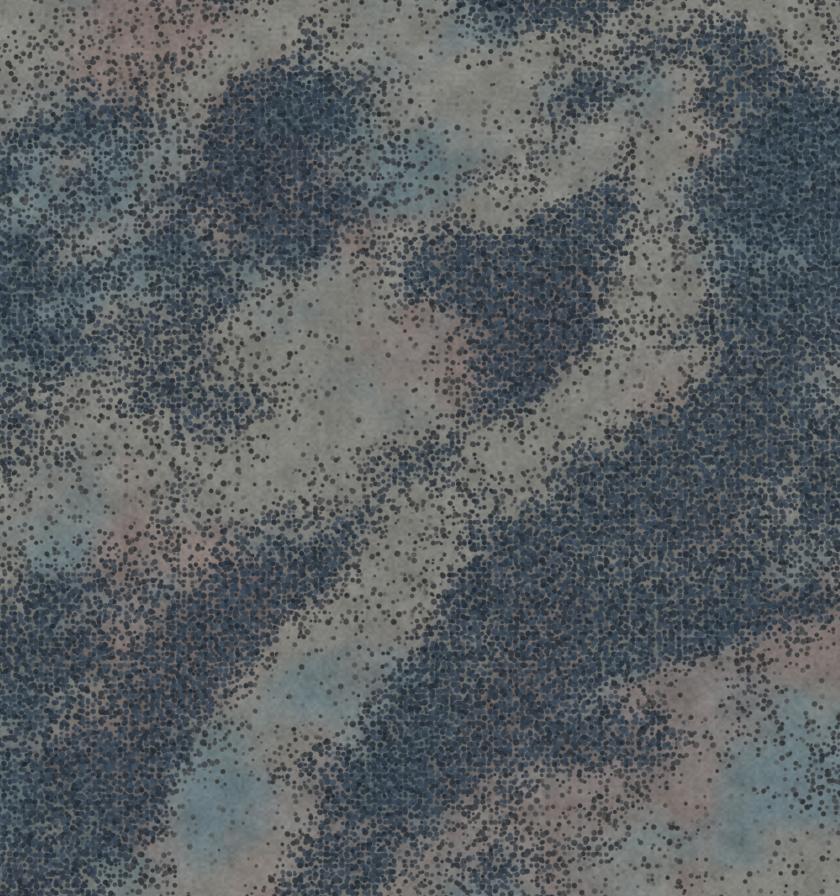
Give the GLSL for this texture, as a WebGL 2 fragment shader.

```glsl
#version 300 es
precision highp float;
// Aerial view of dry scrubland: dark bushes in drifting thickets over grey, teal and rosy soil.

#define PATCH_SCALE 5.2     // thickets per canvas height
#define DRIFT_ANGLE 0.48    // direction the thickets stretch in
#define DRIFT_STRETCH 1.6
#define BUSH_CELLS 138.0    // bush grid cells per canvas height
#define BUSH_SOFTNESS 0.17
#define THICKET_LOW 0.27
#define THICKET_HIGH 0.73
#define GRAIN 0.055

uniform vec2 u_resolution;
out vec4 fragColor;

float hash(vec2 p) {
    return fract(sin(dot(p, vec2(127.1, 311.7))) * 43758.5453);
}

float noise(vec2 p) {
    vec2 i = floor(p), f = fract(p);
    f = f * f * (3.0 - 2.0 * f);
    return mix(mix(hash(i), hash(i + vec2(1, 0)), f.x),
               mix(hash(i + vec2(0, 1)), hash(i + vec2(1, 1)), f.x), f.y);
}

float fbm(vec2 p) {
    float sum = 0.0, amp = 0.53;
    for (int i = 0; i < 4; i++) {
        sum += amp * noise(p);
        p = mat2(0.8, 0.6, -0.6, 0.8) * p * 2.07 + 17.3;
        amp *= 0.5;
    }
    return sum;
}

float segment(vec2 p, vec2 a, vec2 b) {
    vec2 d = b - a;
    return length(p - a - d * clamp(dot(p - a, d) / dot(d, d), 0.0, 1.0));
}

// Open washes where few bushes grow
float washes(vec2 p) {
    vec2 q = p + 0.11 * (vec2(fbm(p * 7.0), fbm(p * 7.0 + 40.0)) - 0.5);
    float valley = min(segment(q, vec2(0.23, 0.08), vec2(0.48, 0.39)),
                       segment(q, vec2(0.48, 0.39), vec2(0.74, 0.65)));
    float gully = min(segment(q, vec2(0.0, 0.74), vec2(0.2, 0.84)),
                      segment(q, vec2(0.2, 0.84), vec2(0.31, 1.02)));
    float spur = min(segment(q, vec2(0.74, 0.65), vec2(0.75, 0.88)),
                     segment(q, vec2(0.54, 0.75), vec2(0.7, 0.86)));
    float corner = segment(q, vec2(0.86, 1.02), vec2(0.98, 0.91));
    return max(1.0 - smoothstep(0.01, 0.1, valley),
               1.0 - smoothstep(0.0, 0.06, min(gully, min(spur, corner))));
}

// One layer of jittered round bushes: x = cover, y = shade of the nearest bush
vec2 bushes(vec2 p, float density, float seed, float pixel) {
    vec2 cell = floor(p), result = vec2(0.0, 0.5);
    for (int y = -1; y <= 1; y++)
    for (int x = -1; x <= 1; x++) {
        vec2 id = cell + vec2(x, y);
        vec2 key = id + seed;
        vec2 centre = id + 0.15 + 0.7 * vec2(hash(key + 3.1), hash(key + 7.7));
        float radius = mix(0.25, 0.52, hash(key + 11.9)) * mix(0.88, 1.1, density);
        float present = smoothstep(-0.05, 0.05, density - hash(key));
        float edge = max(BUSH_SOFTNESS, 0.6 * pixel);
        float cover = present * (1.0 - smoothstep(radius - edge, radius + edge, length(p - centre)));
        if (cover > result.x) result = vec2(cover, hash(key + 23.3));
    }
    return result;
}

void main() {
    vec2 p = gl_FragCoord.xy / u_resolution.y;
    float pixel = BUSH_CELLS / u_resolution.y;

    // Thicket density, stretched along the drift and thinned by the washes
    vec2 along = vec2(cos(DRIFT_ANGLE), sin(DRIFT_ANGLE));
    vec2 drift = vec2(dot(p, along), dot(p, vec2(-along.y, along.x)) * DRIFT_STRETCH);
    float wash = washes(p);
    float thicket = fbm(drift * PATCH_SCALE + 5.7) + 0.04 - 0.24 * wash;
    float density = 0.04 + 0.92 * smoothstep(THICKET_LOW, THICKET_HIGH, thicket);

    // Soil tints
    float tint = fbm(drift * 4.3 + 61.0);
    float mottling = fbm(p * 34.0 + 9.0);
    vec3 soil = mix(vec3(0.405, 0.475, 0.495), vec3(0.505, 0.505, 0.485),
                    smoothstep(0.34, 0.58, tint));
    float rosy = smoothstep(0.45, 0.68, fbm(p * 6.5 + 83.0)) * (1.0 - wash);
    soil = mix(soil, vec3(0.515, 0.455, 0.44), 0.75 * rosy);
    soil += 0.11 * (mottling - 0.5);
    soil *= 1.0 - 0.16 * smoothstep(0.5, 1.0, density);

    // Bushes: two overlapping layers, bluer inside thick growth
    vec3 color = soil;
    for (int layer = 0; layer < 2; layer++) {
        float k = float(layer);
        vec2 grid = p * BUSH_CELLS * (1.0 + 0.23 * k) + 31.7 * k;
        vec2 bush = bushes(grid, density, 57.0 * k, pixel * (1.0 + 0.23 * k));
        vec3 leaf = mix(vec3(0.225, 0.225, 0.225), vec3(0.175, 0.22, 0.265),
                        smoothstep(0.25, 0.85, density));
        leaf *= mix(0.78, 1.42, bush.y);
        color = mix(color, leaf, 0.88 * bush.x);
    }

    // Fine grain
    color += GRAIN * (noise(p * 310.0) - 0.5) + 0.5 * GRAIN * (noise(p * 170.0 + 50.0) - 0.5);
    fragColor = vec4(clamp(color, 0.0, 1.0), 1.0);
}
```
